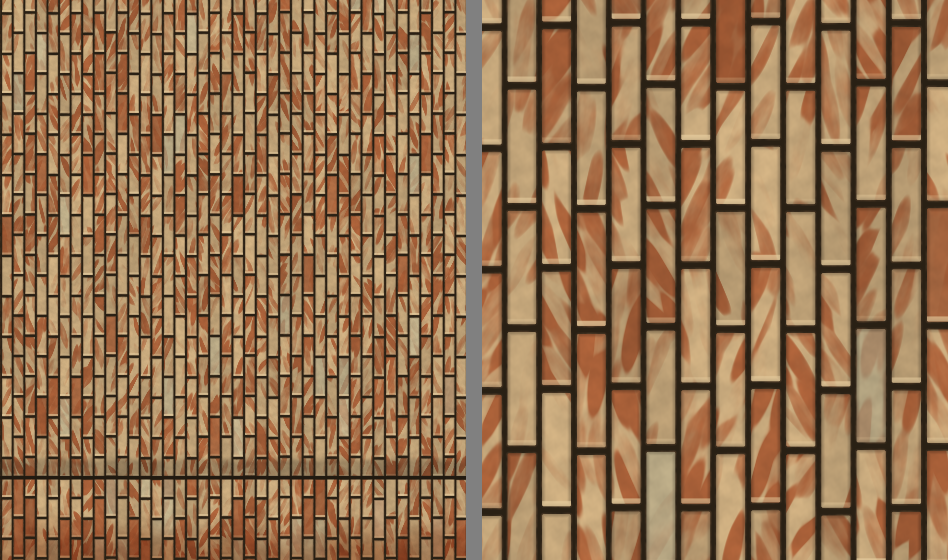
Left, the full canvas; right, a detail of the centre.
Write a Shadertoy shader that draws this texture.

```glsl
// Upright narrow glazed bricks in half-offset columns, with a dark ledge near the foot.

const float COLUMNS = 40.0;
const float ROWS = 13.86;
const float LEDGE_Y = 0.147;

const vec3 TAN = vec3(0.76, 0.645, 0.475);
const vec3 RUST = vec3(0.64, 0.365, 0.215);
const vec3 PALE = vec3(0.74, 0.71, 0.58);
const vec3 CREAM = vec3(0.90, 0.80, 0.62);
const vec3 MORTAR = vec3(0.16, 0.125, 0.08);
const vec3 MORTAR_EDGE = vec3(0.31, 0.23, 0.15);

float hash(vec2 p) {
    vec3 q = fract(vec3(p.xyx) * 0.1031);
    q += dot(q, q.yzx + 33.33);
    return fract((q.x + q.y) * q.z);
}

vec2 hash2(vec2 p) {
    return vec2(hash(p), hash(p + 71.7));
}

// Cellular noise: one flat value per cell, blended softly at the borders.
float softCells(vec2 p, float sharpness) {
    vec2 base = floor(p);
    float total = 0.0, weightSum = 1e-6;
    for (int y = -1; y <= 1; y++) {
        for (int x = -1; x <= 1; x++) {
            vec2 cell = base + vec2(x, y);
            float d = length(cell + hash2(cell) - p);
            float weight = exp(-sharpness * d);
            total += weight * hash(cell + 19.3);
            weightSum += weight;
        }
    }
    return total / weightSum;
}

float layeredSines(vec2 p) {
    float sum = 0.0, amplitude = 0.5;
    for (int i = 0; i < 4; i++) {
        sum += amplitude * sin(p.x + 1.7 * sin(p.y));
        p = mat2(1.5, 1.1, -1.1, 1.5) * p + 2.3;
        amplitude *= 0.55;
    }
    return sum;
}

float roundedBox(vec2 p, vec2 halfSize, float radius) {
    vec2 d = abs(p) - halfSize + radius;
    return length(max(d, 0.0)) + min(max(d.x, d.y), 0.0) - radius;
}

// Slanted, straight-edged smears of rust glaze; 0 is bare tan, 1 is full rust.
float glaze(vec2 p, vec2 id) {
    float side = hash(id + 5.1) < 0.5 ? -1.0 : 1.0;
    float angle = side * mix(0.12, 0.6, hash(id + 8.4));
    float c = cos(angle), s = sin(angle);
    vec2 q = mat2(c, -s, s, c) * p;
    float smears = softCells(q * vec2(2.4, 0.55) + id * 7.3, 22.0);
    float drips = 0.13 * layeredSines(q * vec2(5.0, 1.6) + id * 3.7);
    float bias = 0.5 * (hash(id + 2.9) - 0.5);
    return smoothstep(0.18, 0.9, smears + drips + bias);
}

vec3 brickColor(vec2 p, vec2 id, float foot) {
    float paint = glaze(p, id);
    float solid = step(0.95 - 0.1 * foot, hash(id + 31.0));
    paint = mix(paint, 1.05, 0.8 * solid);
    vec3 color = mix(TAN, RUST, paint);
    float pale = step(0.965 - 0.13 * foot, hash(id + 47.0));
    color = mix(color, PALE, 0.6 * pale);
    color *= 0.93 + 0.13 * hash(id + 13.0);
    return color * (1.0 + 0.05 * layeredSines(p * 4.0 + id));
}

void mainImage(out vec4 fragColor, in vec2 fragCoord) {
    vec2 uv = fragCoord / iResolution.xy;
    float pixel = COLUMNS / iResolution.x;
    float foot = step(uv.y, LEDGE_Y);

    // Grid: every other column slides by half a brick.
    float gridX = uv.x * COLUMNS - 0.02 - 0.07 * cos(6.283 * uv.x);
    float column = floor(gridX);
    float slide = 0.5 * mod(column + 1.0, 2.0) + 0.05 * (hash(vec2(column, 3.0)) - 0.5);
    float gridY = (uv.y - LEDGE_Y) * ROWS + slide;
    vec2 id = vec2(column, floor(gridY) + 20.0 + 50.0 * foot);

    // Brick space: one unit is one column width.
    float brickHeight = COLUMNS / ROWS * iResolution.y / iResolution.x;
    vec2 p = (fract(vec2(gridX, gridY)) - 0.5) * vec2(1.0, brickHeight);
    vec2 halfSize = vec2(0.415, 0.5 * brickHeight - 0.11);
    float d = roundedBox(p, halfSize, 0.05);

    // Glazed face with rounded edges and a lit lower lip.
    vec3 face = brickColor(p, id, foot);
    face *= mix(0.78, 1.0, smoothstep(0.0, 0.13, -d));
    float lip = 1.0 - smoothstep(0.05, 0.07 + pixel, abs(p.y + halfSize.y - 0.08));
    face = mix(face, CREAM, lip * (0.15 + 0.6 * hash(id + 23.0)));

    // Shade above the ledge, grime towards the foot.
    float above = uv.y - LEDGE_Y;
    face *= 1.0 - 0.2 * (1.0 - foot) * (1.0 - smoothstep(0.025, 0.04, above));
    float grime = 1.0 - smoothstep(0.0, 0.09, uv.y + 0.02 * layeredSines(uv * 30.0));
    face = mix(face, face * vec3(0.82, 0.68, 0.6), grime);

    // Mortar, lighter and grainy along the brick sides.
    float grain = 0.5 + 0.5 * layeredSines(uv * vec2(260.0, 310.0));
    vec3 joint = mix(MORTAR, MORTAR_EDGE, (1.0 - smoothstep(0.0, 0.07, d)) * grain);
    vec3 color = mix(face, joint, smoothstep(-0.5 * pixel, 0.5 * pixel, d));

    // Ledge: a dark slot across the whole width.
    float edge = 1.0 / iResolution.y;
    float slot = 1.0 - smoothstep(0.0028 - 0.5 * edge, 0.0028 + edge, abs(above));
    color = mix(color, MORTAR * 0.8, slot);

    fragColor = vec4(clamp(color, 0.0, 1.0), 1.0);
}
```
